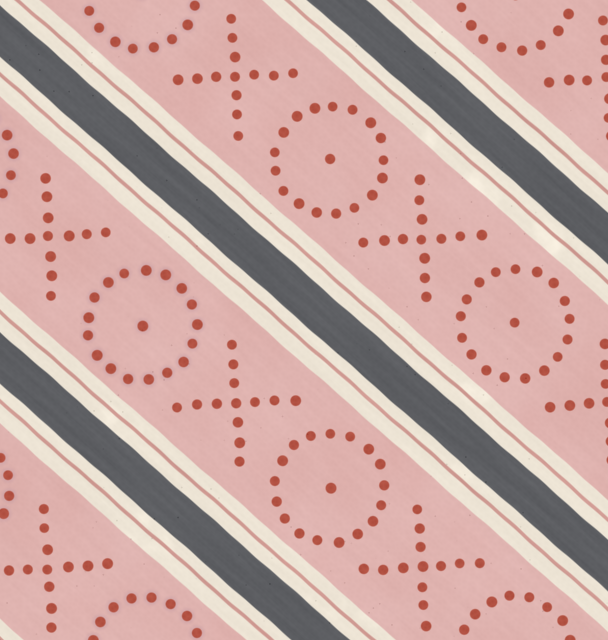
A Shadertoy shader for this pattern:

```glsl
// Diagonal painted stripes (slate, cream, thin rose lines) on a pink ground, with dotted
// rings and dotted crosses alternating between them. Glyphs repeat on a rhombic lattice,
// dots by rounding to the nearest index; sines and cellular noise give the paint wear.

const float TAU = 6.2831853;

// Lengths are in percent of the canvas height.
const vec2 HALF_CELL = vec2(29.05, 25.55);    // half diagonals of the rhombic cell
const vec2 RING_ORIGIN = vec2(51.5, 75.1);
const vec2 CROSS_ORIGIN = vec2(36.85, 37.1);
const vec2 STRIPE_ORIGIN = vec2(47.5, 53.4);
const float RING_RADIUS = 8.55;
const float RING_DOTS = 17.0;
const float DOT_RADIUS = 0.79;
const float ARM_STEP = 3.05;
const float ARM_DOTS = 3.0;                   // dots on each side of the cross centre
const float CROSS_TILT = 0.06;
const float SLATE_HALF = 3.03;
const float LINE_MID = 5.26;
const float LINE_SHIFT = 0.15;                // the upper line sits further out
const float LINE_HALF = 0.28;
const float CREAM_HALF = 7.73;
const float HAND_JITTER = 0.2;
const float GLYPH_JITTER = 0.45;

const vec3 PINK = vec3(0.875, 0.700, 0.685);
const vec3 CREAM = vec3(0.930, 0.895, 0.835);
const vec3 SLATE = vec3(0.365, 0.370, 0.385);
const vec3 ROSE = vec3(0.810, 0.600, 0.570);
const vec3 RED = vec3(0.700, 0.320, 0.260);
const vec3 MAUVE = vec3(0.760, 0.600, 0.640);

vec2 hash2(vec2 p) {
    p = vec2(dot(p, vec2(127.1, 311.7)), dot(p, vec2(269.5, 183.3)));
    return fract(sin(p) * 43758.55);
}

// Layered, warped sines: soft cloudy value in about -1..1.
float cloud(vec2 p) {
    float sum = 0.0, amp = 0.5;
    for (int i = 0; i < 4; i++) {
        sum += amp * sin(p.x + 1.7 * sin(p.y * 0.8)) * cos(p.y + 1.3 * sin(p.x * 0.7));
        p = mat2(1.5, 1.1, -1.1, 1.5) * p + 2.3;
        amp *= 0.6;
    }
    return sum;
}

// Distance to the nearest scattered point, one per unit cell.
float cellular(vec2 p) {
    vec2 cell = floor(p);
    float nearest = 2.0;
    for (int y = -1; y <= 1; y++)
        for (int x = -1; x <= 1; x++) {
            vec2 c = cell + vec2(x, y);
            nearest = min(nearest, length(c + hash2(c) - p));
        }
    return nearest;
}

// Offset from the nearest lattice point; id names that point.
vec2 latticeOffset(vec2 p, out vec2 id) {
    vec2 s = p / HALF_CELL;
    id = round(0.5 * vec2(s.x - s.y, s.x + s.y));
    vec2 jitter = (hash2(id + 3.7) - 0.5) * 2.0 * GLYPH_JITTER;
    return p - HALF_CELL * vec2(id.x + id.y, id.y - id.x) - jitter;
}

// Hand-placed dot with small shifts in position and size.
float paintedDot(vec2 q, vec2 centre, vec2 seed) {
    vec2 h = hash2(seed);
    float r = DOT_RADIUS * (0.94 + 0.13 * h.x);
    return length(q - centre - (h - 0.5) * 2.0 * HAND_JITTER) - r;
}

float dottedRing(vec2 q, vec2 id) {
    float phase = hash2(id + 9.1).x;
    float k = round(atan(q.y, q.x) / TAU * RING_DOTS - phase);
    float angle = (k + phase) * TAU / RING_DOTS;
    k = mod(k, RING_DOTS);
    float d = paintedDot(q, RING_RADIUS * vec2(cos(angle), sin(angle)), id * 31.0 + k);
    return min(d, paintedDot(q, vec2(0.0), id + 5.3));
}

float dottedCross(vec2 q, vec2 id) {
    float c = cos(CROSS_TILT), s = sin(CROSS_TILT);
    q = mat2(c, -s, s, c) * q;
    vec2 k = clamp(round(q / ARM_STEP), -ARM_DOTS, ARM_DOTS);
    float across = paintedDot(q, vec2(k.x * ARM_STEP, 0.0), id * 17.0 + vec2(k.x, 0.0));
    float down = paintedDot(q, vec2(0.0, k.y * ARM_STEP), id * 17.0 + vec2(0.0, k.y));
    return min(across, down);
}

void mainImage(out vec4 fragColor, in vec2 fragCoord) {
    vec2 p = fragCoord * 100.0 / iResolution.y;
    float aa = 100.0 / iResolution.y;

    // Paint texture: broad wash, brush streaks along the stripes, fine tooth
    vec2 normal = normalize(HALF_CELL.yx);
    float along = dot(p, vec2(normal.y, -normal.x));
    float wash = cloud(p * 0.13);
    float streak = cloud(vec2(along * 0.12, dot(p, normal) * 1.6));
    float tooth = cellular(p * 1.3) - 0.5;

    // Stripes: signed distance from the nearest slate centre line
    float period = 2.0 * HALF_CELL.y * normal.y;
    float d = dot(p - STRIPE_ORIGIN, normal);
    d -= period * round(d / period);
    d += 0.05 * sin(along * 0.37) + 0.03 * sin(along * 1.1 + d);
    float line = abs(abs(d) - LINE_MID - LINE_SHIFT * sign(d)) - LINE_HALF;

    vec3 pink = PINK + vec3(0.012, 0.022, 0.024) * wash + 0.010 * streak;
    vec3 cream = CREAM + 0.014 * streak + 0.05 * smoothstep(0.45, 0.9, wash);
    vec3 color = mix(cream, pink, smoothstep(-aa, aa, abs(d) - CREAM_HALF));
    color = mix(color, ROSE + 0.03 * streak, smoothstep(aa, -aa, line));
    color = mix(color, SLATE + 0.022 * streak, smoothstep(aa, -aa, abs(d) - SLATE_HALF));

    // Dotted glyphs, some with a faint mauve smudge round the dots
    vec2 ringId, crossId;
    vec2 ringPos = latticeOffset(p - RING_ORIGIN, ringId);
    vec2 crossPos = latticeOffset(p - CROSS_ORIGIN, crossId);
    float ring = dottedRing(ringPos, ringId);
    float glyph = min(ring, dottedCross(crossPos, crossId + 40.0));
    float smudge = step(0.55, hash2(ringId + 6.2).y) * smoothstep(0.8, 0.0, ring);
    color = mix(color, MAUVE, 0.35 * smudge);
    color = mix(color, RED + 0.03 * tooth, smoothstep(aa, -aa, glyph));

    // Wear: fine tooth and sparse grey flecks
    float fleck = smoothstep(0.05, 0.01, cellular(p * 0.22)) * smoothstep(0.0, 0.4, wash);
    color += 0.014 * tooth - 0.07 * fleck;
    fragColor = vec4(clamp(color, 0.0, 1.0), 1.0);
}
```
